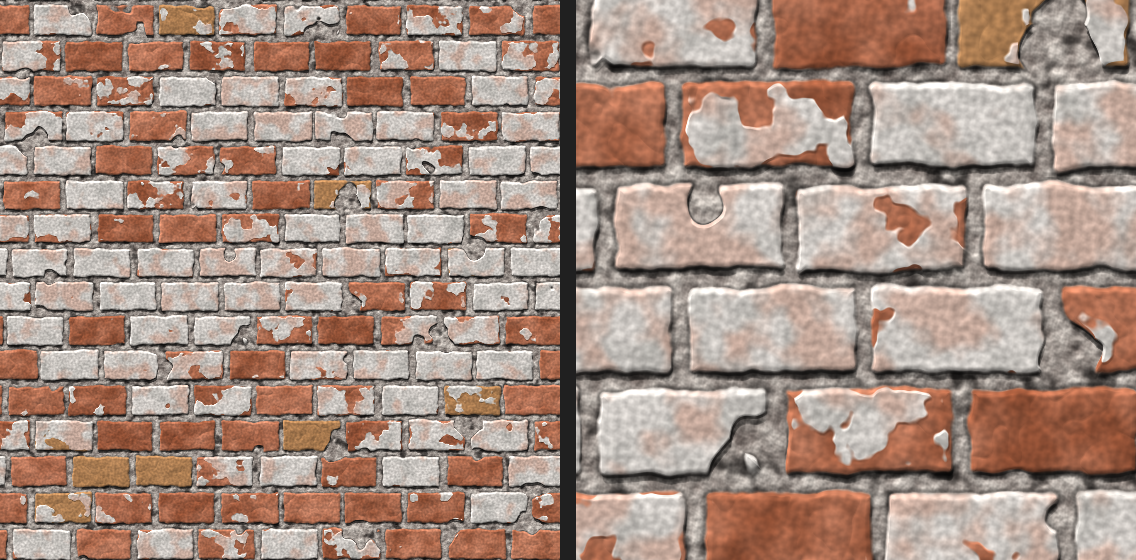
Left, the full canvas; right, a detail of the centre.
This texture is drawn by a WebGL 2 fragment shader. Its source:

```glsl
#version 300 es
precision highp float;
// Weathered brick wall: 9 bricks across and 16 courses in running bond, rough mortar,
// and pale paint flaking off red clay. Every layer adds to one height field, which is
// lit from above; all noise is periodic, so the wall tiles.
uniform vec2 u_resolution;
out vec4 fragColor;

const float TAU = 6.2831853;
const vec2 BRICKS = vec2(9.0, 16.0);

struct Wall {
    float height;
    float edge;   // signed distance to the brick outline
    float brick;  // 1 on brick, 0 on mortar
    float paint;  // 1 where paint remains
    float grain;
    vec2 id;
};

float hash(vec2 p) {
    vec3 q = fract(p.xyx * vec3(0.1031, 0.1030, 0.0973));
    q += dot(q, q.yzx + 33.33);
    return fract((q.x + q.y) * q.z);
}

float corner(vec2 cell, vec2 offset, vec2 f, float period) {
    float angle = TAU * hash(mod(cell + offset, period) + period * 1.7);
    return dot(vec2(cos(angle), sin(angle)), f - offset);
}

// Gradient noise with a whole number of cells across the canvas
float noise(vec2 uv, float period) {
    vec2 p = uv * period, i = floor(p), f = p - i;
    vec2 s = f * f * f * (f * (f * 6.0 - 15.0) + 10.0);
    float low = mix(corner(i, vec2(0, 0), f, period), corner(i, vec2(1, 0), f, period), s.x);
    float high = mix(corner(i, vec2(0, 1), f, period), corner(i, vec2(1, 1), f, period), s.x);
    return 1.4 * mix(low, high, s.y);
}

float fbm(vec2 uv, float period, int octaves) {
    float sum = 0.0, amp = 0.5;
    for (int i = 0; i < octaves; i++) {
        sum += amp * noise(uv, period);
        period *= 2.0;
        amp *= 0.5;
    }
    return sum;
}

float roundedBox(vec2 p, vec2 halfSize, float radius) {
    vec2 q = abs(p) - halfSize + radius;
    return length(max(q, 0.0)) + min(max(q.x, q.y), 0.0) - radius;
}

Wall wallAt(vec2 uv) {
    Wall w;
    // Running bond with slightly uneven courses
    vec2 p = uv * BRICKS;
    p.y += 0.02 - 0.09 * sin(TAU * (uv.y - 0.07));
    float row = mod(floor(p.y), BRICKS.y);
    p.x -= 0.09 + 0.47 * mod(row, 2.0) + 0.16 * (hash(vec2(row, 71.0)) - 0.5);
    w.id = vec2(mod(floor(p.x), BRICKS.x), row);

    // Brick outline: jittered, tilted, chipped, and lost under smeared mortar in places
    vec2 jitter = vec2(hash(w.id + 11.3), hash(w.id + 27.9)) - 0.5;
    vec2 local = (fract(p) - 0.5) / BRICKS - jitter * vec2(0.004, 0.002);
    local.y += local.x * 0.05 * (hash(w.id + 43.1) - 0.5);
    vec2 halfSize = vec2(0.0515, 0.0262) - vec2(0.003, 0.001) * hash(w.id + 58.7);
    float smear = fbm(uv, 9.0, 3) + 0.16 * smoothstep(0.93, 1.0, uv.y);
    w.edge = roundedBox(local, halfSize, 0.003) + 0.005 * fbm(uv, 38.0, 3)
           + 0.035 * smoothstep(0.24, 0.5, smear);
    w.brick = smoothstep(0.0012, -0.0012, w.edge);

    // Paint survives best on the middle courses and flakes first at brick edges
    float kept = 0.55 + 0.2 * cos(TAU * (row / BRICKS.y - 0.5)) - hash(w.id + 5.5);
    float flake = fbm(uv, 18.0, 4) + 1.3 * kept - 0.14 * smoothstep(-0.005, 0.0, w.edge);
    w.paint = smoothstep(-0.025, 0.025, flake);

    // Relief: grainy mortar, broken clay, smoother paint
    w.grain = fbm(uv, 80.0, 4);
    float clay = 0.013 * abs(fbm(uv, 22.0, 3)) + 0.0015 * w.grain;
    float coat = 0.003 + 0.002 * w.grain;
    float mortar = 0.005 * w.grain + 0.004 * fbm(uv, 30.0, 2);
    float face = 0.006 * smoothstep(0.002, -0.004, w.edge) + mix(clay, coat, w.paint);
    w.height = mix(mortar, face, w.brick);
    return w;
}

void main() {
    vec2 uv = gl_FragCoord.xy / u_resolution;
    Wall w = wallAt(uv);
    float tone = hash(w.id + 83.2);
    float blotch = fbm(uv, 26.0, 3);

    // Clay, with a few ochre bricks
    vec3 clay = mix(vec3(0.54, 0.30, 0.20), vec3(0.75, 0.49, 0.38),
                    clamp(0.2 + 0.5 * tone + 1.1 * blotch, 0.0, 1.0));
    clay = mix(clay, vec3(0.66, 0.50, 0.32), 0.8 * step(0.94, hash(w.id + 19.4)));

    // Paint, greyed in patches and worn thin to pink on some bricks
    vec3 paint = mix(vec3(0.82, 0.80, 0.78), vec3(0.67, 0.66, 0.64),
                     clamp(0.25 + 1.4 * fbm(uv, 34.0, 3), 0.0, 1.0));
    float thin = smoothstep(-0.1, 0.3, blotch + 0.4 * (tone - 0.6));
    paint = mix(paint, vec3(0.76, 0.60, 0.53), 0.65 * thin);

    // Mortar with dark pits and pale sand
    vec3 mortar = mix(vec3(0.44, 0.40, 0.38), vec3(0.76, 0.73, 0.70),
                      clamp(0.57 + 1.1 * w.grain + 0.5 * blotch, 0.0, 1.0));
    mortar *= 1.0 - 0.5 * smoothstep(0.12, 0.4, -fbm(uv, 40.0, 3));
    vec3 color = mix(mortar, mix(clay, paint, w.paint), w.brick);

    // Slope lighting, shadow cast from above, and dark creases round the bricks
    float stepSize = 0.0016;
    float lit = wallAt(uv + stepSize * vec2(-0.35, 0.94)).height;
    float slope = clamp((w.height - lit) / stepSize, -1.6, 1.4);
    float drop = wallAt(uv + vec2(-0.001, 0.0055)).height - w.height;
    float crease = exp(-pow((w.edge - 0.001) / 0.0016, 2.0));
    color *= 1.0 + 0.24 * slope;
    color *= 1.0 - 0.62 * smoothstep(0.003, 0.010, drop);
    color *= 1.0 - 0.35 * crease * smoothstep(-0.2, 0.2, blotch + 0.1);
    color *= 1.0 + 0.16 * noise(uv, 230.0);
    fragColor = vec4(clamp(color, 0.0, 1.0), 1.0);
}
```
